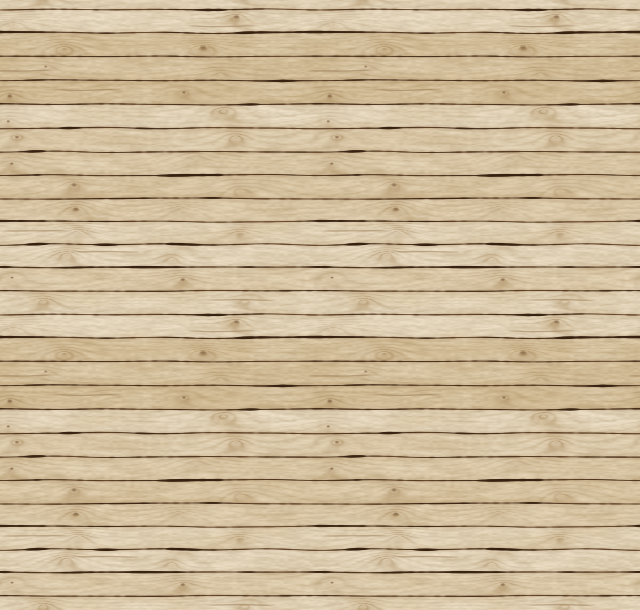
Reproduce this texture procedurally as a Shadertoy shader.

```glsl
// Pale weathered pine boards laid horizontally, with grain, knots and dark gaps

float hash(vec2 p) {
    vec3 q = fract(p.xyx * vec3(0.1031, 0.1030, 0.0973));
    q += dot(q, q.yzx + 33.33);
    return fract((q.x + q.y) * q.z);
}

// Value noise that wraps after a whole number of cells
float noise(vec2 p, vec2 period) {
    vec2 i = floor(p), f = p - i;
    f = f * f * (3.0 - 2.0 * f);
    vec2 a = mod(i, period), b = mod(i + 1.0, period);
    return mix(mix(hash(a), hash(vec2(b.x, a.y)), f.x),
               mix(hash(vec2(a.x, b.y)), hash(b), f.x), f.y);
}

// Noise in one board: cells along and across, with its own seed
float grain(vec2 p, vec2 cells, float seed) {
    return noise(p * cells + vec2(0.0, seed * 41.0), vec2(cells.x, 2000.0));
}

void mainImage(out vec4 fragColor, in vec2 fragCoord) {
    vec2 uv = fragCoord / iResolution.xy;
    float pixel = 26.0 / iResolution.y;

    // Two repeats across and down, 13 boards in each, counted from the top
    float x = fract(uv.x * 2.0);
    float t = (1.0 - uv.y) * 26.0 - 0.39;
    t -= 0.04 * (1.0 - cos(6.2831853 * t / 13.0));
    t += 0.07 * (noise(vec2(x * 6.0, t), vec2(6.0, 13.0)) - 0.5);
    float board = mod(floor(t), 13.0);
    float joint = mod(floor(t + 0.5), 13.0);
    vec2 p = vec2(x, fract(t));

    // Board tone, from tan to pale
    float tones[13] = float[13](0.85, 0.22, 0.20, 0.12, 0.78, 0.55, 0.42,
                                0.25, 0.48, 0.72, 0.92, 0.50, 0.74);
    float tone = tones[int(board)];
    tone += 0.45 * (grain(p, vec2(7.0, 2.0), board + 20.0) - 0.5);

    // Knots bend the growth rings and leave slanted brown smudges
    float bend = 0.0, smudge = 0.0, core = 0.0;
    for (int i = 0; i < 2; i++) {
        vec2 id = vec2(board + 3.0, float(i) * 17.0 + 5.0);
        float size = 0.45 + 0.55 * hash(id + 11.0);
        float along = 0.13 + 0.52 * float(i) + 0.24 * (hash(id) - 0.5);
        vec2 d = vec2(fract(x - along + 0.5) - 0.5, p.y - 0.25 - 0.5 * hash(id + 7.0));
        d.x *= 13.6;
        float side = hash(id + 23.0) < 0.5 ? -1.0 : 1.0;
        vec2 s = vec2(d.x + side * (1.1 * abs(d.y) - 0.2), d.y);
        bend += size * exp(-length(d * vec2(0.9, 2.0)) * 1.6);
        smudge += size * exp(-dot(s * s, vec2(5.0, 3.5)));
        core += smoothstep(0.13, 0.03, length(d * vec2(0.7, 1.0)) / size)
              * step(0.45, hash(id + 31.0));
    }

    // Growth rings and fibres
    float field = 4.0 * p.y + 2.5 * grain(p, vec2(5.0, 1.5), board) + 3.5 * bend;
    float rings = pow(0.5 + 0.5 * sin(6.2831853 * field), 3.0);
    float ringMask = 0.25 + 0.6 * grain(p, vec2(9.0, 2.0), board + 40.0) + bend;
    float bent = p.y + 0.12 * bend;
    float fibre = grain(vec2(x, bent), vec2(22.0, 10.0), board + 60.0);
    float fine = grain(vec2(x, bent), vec2(75.0, 19.0), board + 80.0);

    vec3 color = mix(vec3(0.815, 0.73, 0.58), vec3(0.895, 0.84, 0.74), clamp(tone, 0.0, 1.0));
    color += vec3(0.055, 0.06, 0.07) * (fibre - 0.5) + vec3(0.05, 0.055, 0.06) * (fine - 0.5);
    color -= vec3(0.04, 0.05, 0.06) * rings * ringMask;
    float stain = smudge * (0.15 + 0.5 * fibre + 0.35 * rings);
    color = mix(color, vec3(0.64, 0.51, 0.33), clamp(0.65 * stain, 0.0, 0.7));
    color = mix(color, vec3(0.46, 0.34, 0.22), 0.6 * min(core, 1.0));

    // Hairline cracks on some boards
    float crackY = 0.3 + 0.4 * hash(vec2(board, 71.0));
    crackY += 0.05 * grain(vec2(x, 0.0), vec2(12.0, 1.0), board + 90.0);
    float crackX = abs(fract(x - hash(vec2(board, 83.0)) + 0.5) - 0.5);
    float crack = smoothstep(0.012 + pixel, 0.0, abs(p.y - crackY))
                * smoothstep(0.12, 0.07, crackX) * step(0.55, hash(vec2(board, 97.0)));
    color = mix(color, vec3(0.60, 0.48, 0.33), 0.55 * crack);

    // Worn board edges and the dark gaps, wider in places
    float edge = min(p.y, 1.0 - p.y);
    float wear = noise(vec2(x * 9.0, joint), vec2(9.0, 13.0));
    float chips = noise(vec2(x * 60.0, joint + 20.0), vec2(60.0, 100.0));
    float gap = 0.018 + 0.012 * chips + 0.03 * smoothstep(0.7, 0.95, wear);
    color = mix(color, vec3(0.60, 0.48, 0.33), 0.4 * exp(-edge * 18.0) * (0.5 + chips));
    vec3 shadow = mix(vec3(0.40, 0.28, 0.17), vec3(0.20, 0.12, 0.06), wear);
    color = mix(color, shadow, smoothstep(gap + 0.6 * pixel, gap - 0.6 * pixel, edge));

    fragColor = vec4(color, 1.0);
}
```
